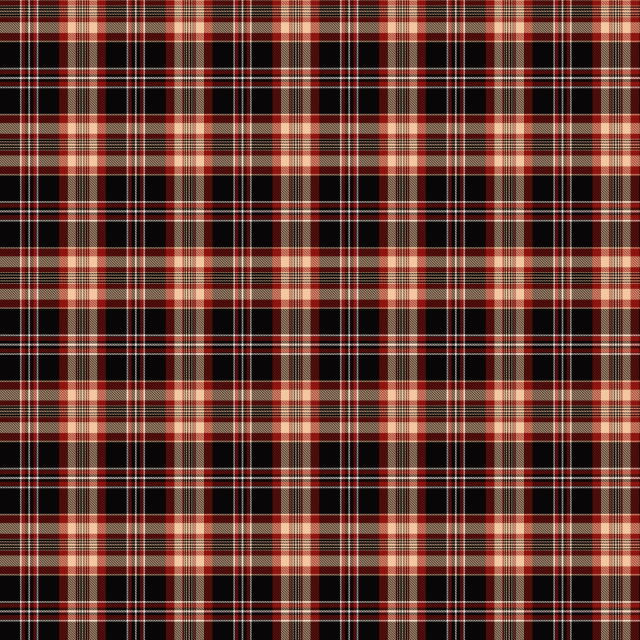
Give the GLSL for this pattern, as a three.js fragment shader.

```glsl
// Twill-woven tartan in black, red and tan with fine white overchecks.
#define THREADS 768.0
#define WARP_REPEAT 128.0
#define WEFT_REPEAT 160.0
#define WARP_CENTRE 99.0
#define WEFT_CENTRE 114.4
#define TWILL 3.0
#define RELIEF 0.17
#define SOFT 1.4
#define BLACK vec3(0.03, 0.022, 0.022)
#define RED vec3(0.56, 0.08, 0.06)
#define TAN vec3(0.95, 0.78, 0.63)
#define WHITE vec3(0.98, 0.94, 0.91)

varying vec2 vUv;

// Distance in threads from the nearest pivot of a mirrored sett.
float mirrored(float position, float centre, float repeat) {
  return abs(mod(position - centre + 0.5 * repeat, repeat) - 0.5 * repeat);
}

// Soft-edged coverage of the stripe between two distances.
float stripe(float d, float from, float to) {
  return clamp((to - d) / SOFT + 0.5, 0.0, 1.0)
       - clamp((from - d) / SOFT + 0.5, 0.0, 1.0);
}

// Vertical threads, from the tan pivot out to the white pivot.
vec3 warpColour(float d) {
  vec3 c = mix(BLACK, TAN, stripe(d, -9.0, 18.0));
  c = mix(c, BLACK, stripe(d, 1.0, 2.5) + stripe(d, 4.0, 5.3));
  c = mix(c, RED, stripe(d, 6.2, 8.0) + stripe(d, 18.0, 28.0));
  c = mix(c, RED, stripe(d, 55.5, 59.0));
  return mix(c, WHITE, stripe(d, 53.0, 55.0) + stripe(d, 63.0, 73.0));
}

// Horizontal threads, from the striped pivot out to the white pivot.
vec3 weftColour(float d) {
  vec3 c = mix(BLACK, TAN, stripe(d, -9.0, 37.0));
  c = mix(c, BLACK, stripe(d, 1.0, 2.7) + stripe(d, 4.2, 6.0));
  c = mix(c, RED, stripe(d, 7.0, 13.0) + stripe(d, 26.0, 35.2));
  c = mix(c, RED, stripe(d, 70.5, 75.5));
  return mix(c, WHITE, stripe(d, 67.7, 69.8) + stripe(d, 78.7, 89.0));
}

void main() {
  vec2 p = vUv * THREADS;
  vec3 warp = warpColour(mirrored(p.x, WARP_CENTRE, WARP_REPEAT));
  vec3 weft = weftColour(mirrored(p.y, WEFT_CENTRE, WEFT_REPEAT));

  // Diagonal over-and-under of the two thread sets.
  float warpShare = 0.5 + RELIEF * cos(6.28319 * (p.x + p.y) / TWILL);

  gl_FragColor = vec4(mix(weft, warp, warpShare), 1.0);
}
```
